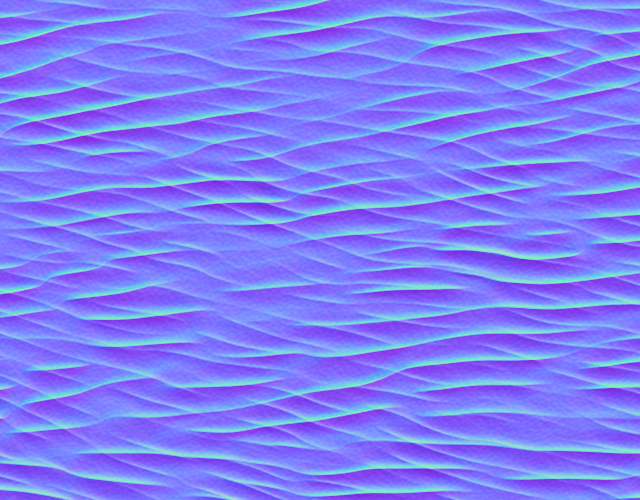
Write a Shadertoy shader that draws this texture map.

```glsl
// Tangent-space normal map of wind-blown sand ripples with forking crests and fine grain.

const float TAU = 6.28318;

vec3 hash3(vec2 cell) {
    vec3 q = fract(cell.xyx * vec3(0.1031, 0.1030, 0.0973));
    q += dot(q, q.yxz + 33.33);
    return fract((q.xxy + q.yzz) * q.zyx);
}

vec2 randomDirection(vec2 cell) {
    float angle = TAU * hash3(cell + 71.0).x;
    return vec2(cos(angle), sin(angle));
}

// Gradient noise, roughly -0.7 to 0.7
float gradientNoise(vec2 p) {
    vec2 i = floor(p), f = p - i;
    vec2 u = f * f * f * (f * (f * 6.0 - 15.0) + 10.0);
    vec2 dx = vec2(1.0, 0.0), dy = vec2(0.0, 1.0);
    float bottom = mix(dot(randomDirection(i), f),
                       dot(randomDirection(i + dx), f - dx), u.x);
    float top = mix(dot(randomDirection(i + dy), f - dy),
                    dot(randomDirection(i + 1.0), f - 1.0), u.x);
    return mix(bottom, top, u.y);
}

// Sum of windowed waves as a complex number: its angle is the ripple phase,
// its length fades to zero where crests fork or end.
vec2 rippleWave(vec2 p, vec2 cellSize, float frequency, float tilt, float seed) {
    vec2 home = floor(p / cellSize), wave = vec2(0.0);
    for (int y = -1; y <= 1; y++)
    for (int x = -1; x <= 1; x++)
    for (int k = 0; k < 2; k++) {
        vec2 cell = home + vec2(x, y);
        vec2 key = cell + seed + 37.0 * float(k);
        vec3 place = hash3(key);
        vec2 offset = p - (cell + place.xy) * cellSize;
        vec2 d = offset / cellSize;
        float window = max(0.0, 1.0 - dot(d, d));
        if (window > 0.0) {
            vec3 jitter = hash3(key + 151.0) - 0.5;
            vec2 center = p - offset;
            float angle = tilt + 0.2 * (center.y - 0.5) + 0.28 * jitter.x
                        + 0.22 * gradientNoise(center * 2.3 + seed);
            float pitch = frequency * (1.0 + 0.4 * jitter.y);
            float phase = TAU * (pitch * dot(offset, vec2(-sin(angle), cos(angle))) + place.z);
            wave += window * window * vec2(cos(phase), sin(phase));
        }
    }
    return wave;
}

// One period: a sharp crest, a steep concave lee face, a long gentle rise
float rippleProfile(float t) {
    return 0.144 * exp(-9.0 * t) - 0.12 * t + 0.265 * t * t - 0.045;
}

float rippleHeight(vec2 p, vec2 cellSize, float frequency, float tilt, float seed) {
    vec2 wave = rippleWave(p, cellSize, frequency, tilt, seed);
    float t = fract(atan(wave.y, wave.x + 1e-6) / TAU);
    float strength = 1.3 * smoothstep(0.0, 1.6, length(wave));
    return strength * rippleProfile(t) / frequency;
}

float sandHeight(vec2 p) {
    vec2 warped = p + vec2(0.0, 0.011 * gradientNoise(p * vec2(6.0, 8.0)));
    float mainRipples = rippleHeight(warped, vec2(0.28, 0.125), 19.0, 0.08, 11.0);
    float crossRipples = rippleHeight(warped, vec2(0.19, 0.10), 24.0, -0.22, 205.0);
    float lumps = 0.0009 * gradientNoise(p * vec2(26.0, 42.0));
    vec2 grainPoint = vec2(p.x + 0.5 * p.y, p.y - 0.3 * p.x);
    float grain = 0.00055 * gradientNoise(grainPoint * vec2(95.0, 135.0) + 19.0);
    return 1.2 * mainRipples + 0.5 * crossRipples + lumps + grain;
}

void mainImage(out vec4 fragColor, in vec2 fragCoord) {
    vec2 p = fragCoord / iResolution.y;

    // Slopes by finite differences; the step also softens the crests
    float stepSize = 0.004;
    float h = sandHeight(p);
    float slopeX = (sandHeight(p + vec2(stepSize, 0.0)) - h) / stepSize;
    float slopeY = (sandHeight(p + vec2(0.0, stepSize)) - h) / stepSize;

    // Pack the unit normal into colour
    vec3 normal = normalize(vec3(-slopeX, -slopeY, 1.0));
    fragColor = vec4(0.5 + 0.5 * normal, 1.0);
}
```
